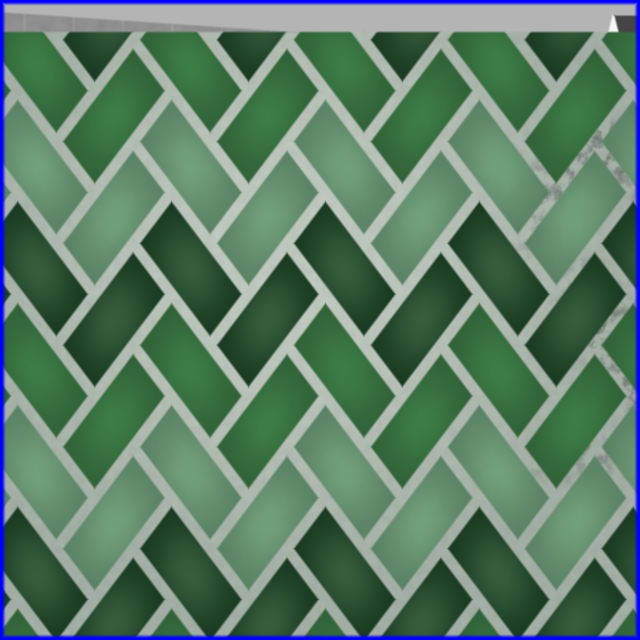
This pattern is drawn by a Shadertoy shader. Its source:

```glsl
// Stretched herringbone of green tiles in three-tone rows, with worn pale grout and a blue frame.

const vec2 CELL = vec2(0.1202, 0.1590);     // half column width, row height
const vec2 ORIGIN = vec2(0.1780, 0.8185);   // centre of one rising tile
const vec2 BRICK = vec2(0.7071, 0.35355);   // half size of a tile with its grout
const float HALF_GROUT = 0.064;

struct Tile {
    vec2 local;   // position along and across the tile
    float row;
    float edge;   // signed distance, negative inside
};

vec2 hashGradient(vec2 p) {
    float angle = 6.2832 * fract(sin(dot(p, vec2(127.1, 311.7))) * 43758.5);
    return vec2(cos(angle), sin(angle));
}

float gradientNoise(vec2 p) {
    vec2 i = floor(p), f = fract(p);
    vec2 u = f * f * f * (f * (f * 6.0 - 15.0) + 10.0);
    vec2 e = vec2(1.0, 0.0);
    float a = dot(hashGradient(i), f);
    float b = dot(hashGradient(i + e), f - e);
    float c = dot(hashGradient(i + e.yx), f - e.yx);
    float d = dot(hashGradient(i + 1.0), f - 1.0);
    return mix(mix(a, b, u.x), mix(c, d, u.x), u.y);
}

float fbm(vec2 p) {
    float sum = 0.0, amplitude = 0.6;
    for (int i = 0; i < 3; i++) {
        sum += amplitude * gradientNoise(p);
        p = p * 2.03 + 17.3;
        amplitude *= 0.5;
    }
    return sum;
}

// Positive inside the rectangle between two corners, with a soft rim
float rectMask(vec2 p, vec2 low, vec2 high, float soft) {
    vec2 inside = min(p - low, high - p);
    return smoothstep(-soft, soft, min(inside.x, inside.y));
}

// Nearest tile in the columns that lean to the right; mirror x for the others
Tile leaningTile(vec2 p) {
    p.x -= 2.0 * round(p.x / 2.0);
    float row = round(p.y - p.x);
    p.y -= row;
    vec2 local = vec2(p.x + p.y, p.y - p.x) * 0.7071;
    vec2 gap = abs(local) - BRICK + HALF_GROUT;
    return Tile(local, row, max(gap.x, gap.y));
}

Tile herringbone(vec2 p) {
    Tile rising = leaningTile(p);
    vec2 shifted = p - vec2(1.0, 0.5);
    Tile falling = leaningTile(vec2(-shifted.x, shifted.y));
    if (rising.edge < falling.edge) return rising;
    return falling;
}

// Row tone, lighter at the tile centre
vec3 glaze(Tile tile) {
    float tone = mod(tile.row, 3.0);
    vec3 core = vec3(0.235, 0.490, 0.275);
    vec3 rim = vec3(0.195, 0.385, 0.220);
    if (tone > 1.5) {
        core = vec3(0.445, 0.625, 0.485);
        rim = vec3(0.355, 0.510, 0.395);
    } else if (tone > 0.5) {
        core = vec3(0.210, 0.365, 0.240);
        rim = vec3(0.100, 0.230, 0.130);
    }
    float radius = length(tile.local / vec2(0.66, 0.50));
    return mix(core, rim, smoothstep(0.0, 1.15, radius));
}

// Pale grout, brighter mid canvas, with soft dark stains near the right side
vec3 groutColor(vec2 uv) {
    float glow = 1.0 - smoothstep(0.05, 0.60, length(uv - vec2(0.45, 0.60)));
    vec3 color = mix(vec3(0.635, 0.680, 0.645), vec3(0.745, 0.780, 0.745), glow);
    color += 0.04 * fbm(uv * 60.0);
    float side = smoothstep(0.78, 0.88, uv.x) * rectMask(uv, vec2(0.0, 0.27), vec2(1.1, 0.85), 0.06);
    float stain = smoothstep(-0.15, 0.35, fbm(uv * 48.0)) * smoothstep(-0.3, 0.3, gradientNoise(uv * 9.0));
    return color * (1.0 - 0.30 * side * stain);
}

// Grey ledge with a sloping block course and a small dark corner
vec3 ledge(vec2 uv, float soft) {
    float slope = 0.981 - 0.068 * uv.x;
    float joint = smoothstep(0.004, 0.0, abs(fract(uv.x * 13.0) - 0.5) / 13.0);
    vec3 blocks = vec3(0.56 + 0.04 * joint + 0.05 * fbm(uv * 60.0));
    vec3 color = mix(vec3(0.705), blocks, smoothstep(soft, -soft, uv.y - slope));
    float lean = uv.x + 0.25 * (0.976 - uv.y);
    color = mix(color, vec3(0.97), rectMask(vec2(lean, uv.y), vec2(0.957, 0.9), vec2(1.1, 0.976), soft));
    vec2 corner = vec2(uv.x - 0.25 * (0.976 - uv.y), uv.y);
    return mix(color, vec3(0.27), rectMask(corner, vec2(0.960, 0.9), vec2(1.1, 0.976), soft));
}

void mainImage(out vec4 fragColor, in vec2 fragCoord) {
    vec2 uv = fragCoord / iResolution.xy;
    float soft = max(0.0026, 0.7 / iResolution.y);

    Tile tile = herringbone((uv - ORIGIN) / CELL);
    float cover = smoothstep(soft, -soft, tile.edge * 0.135);
    vec3 color = mix(groutColor(uv), glaze(tile) * (1.0 + 0.03 * fbm(uv * 40.0)), cover);

    color = mix(color, ledge(uv, soft), smoothstep(-soft, soft, uv.y - 0.950));
    float inside = rectMask(uv, vec2(0.0062), vec2(0.9938), 0.0038);
    fragColor = vec4(mix(vec3(0.0, 0.0, 0.99), color, inside), 1.0);
}
```
